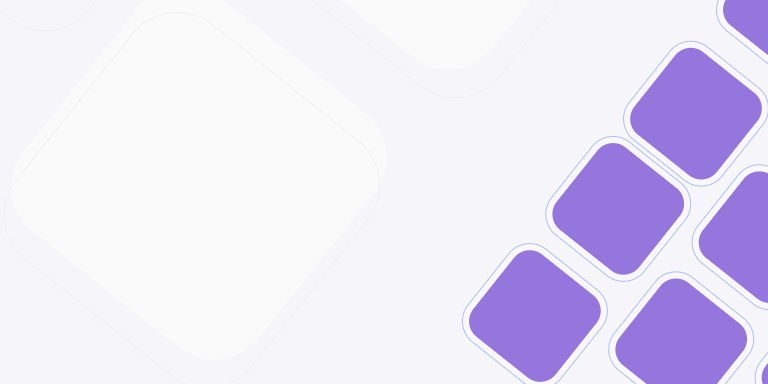
Reproduce this background procedurally as a Shadertoy shader.

```glsl
// Tilted rounded tiles on a pale lilac ground: large white panels with faint
// offset outlines at the left, and a lattice of violet tiles with thin blue
// rims at the right. All shapes share one rounded-square distance function.

#define TILT 0.672         // clockwise turn of every tile, radians
#define ROUNDING 0.38      // corner radius as a share of the half side
#define PANEL_HALF 0.3906  // half side of a white panel, in canvas heights
#define TILE_HALF 0.137    // half side of a violet tile
#define RIM_GAP 0.0172     // distance from a tile to its rim
#define LINE_WIDTH 0.0026  // thickness of outlines and rims

const vec3 GROUND = vec3(0.966, 0.960, 0.975);
const vec3 PANEL = vec3(0.981, 0.981, 0.982);
const vec3 PANEL_LINE = vec3(0.941, 0.938, 0.948);
const vec3 TILE = vec3(0.584, 0.463, 0.867);
const vec3 RIM = vec3(0.68, 0.75, 0.95);
const vec3 RIM_FILL = vec3(0.972, 0.969, 0.982);

// Signed distance to a tilted square with rounded corners.
float tiltedSquare(vec2 p, float halfSide) {
    float c = cos(TILT), s = sin(TILT);
    float radius = ROUNDING * halfSide;
    vec2 q = abs(vec2(c * p.x - s * p.y, s * p.x + c * p.y)) - halfSide + radius;
    return length(max(q, 0.0)) + min(max(q.x, q.y), 0.0) - radius;
}

// Antialiased coverage of the region where the distance is negative.
float coverage(float dist) {
    return clamp(0.5 - dist * iResolution.y, 0.0, 1.0);
}

float lineCoverage(float dist) {
    return coverage(abs(dist) - 0.5 * LINE_WIDTH);
}

// Centre of a violet tile; the upper rows sit slightly off the lattice.
vec2 tileCentre(float row, float column) {
    vec2 centre = vec2(1.393, 0.177) + row * vec2(0.217, 0.279)
                + column * vec2(0.381, -0.0737);
    vec2 shift = vec2(-0.0145, -0.031) + (row - 2.0) * vec2(0.025, 0.005);
    return centre + step(2.0, row) * shift;
}

void mainImage(out vec4 fragColor, in vec2 fragCoord) {
    vec2 p = fragCoord / iResolution.y;
    vec3 color = GROUND;

    // White panels, each with an outline slipped downwards
    vec2 panelCentre = vec2(0.518, 0.552);
    vec2 outlineShift = vec2(-0.018, -0.073);
    for (int i = 0; i < 2; i++) {
        vec2 local = p - panelCentre;
        color = mix(color, PANEL, coverage(tiltedSquare(local, PANEL_HALF)));
        float outline = tiltedSquare(local - outlineShift, PANEL_HALF);
        color = mix(color, PANEL_LINE, lineCoverage(outline));
        panelCentre += vec2(0.610, 0.755);
        outlineShift.x = -outlineShift.x;
    }

    // Lone outline in the upper left corner
    float corner = tiltedSquare(p - vec2(0.078, 1.409), PANEL_HALF);
    color = mix(color, PANEL_LINE, lineCoverage(corner));

    // Violet tiles with pale margins and blue rims
    for (int row = 0; row < 4; row++) {
        for (int column = 0; column < 3; column++) {
            vec2 local = p - tileCentre(float(row), float(column));
            float tile = tiltedSquare(local, TILE_HALF);
            color = mix(color, RIM_FILL, coverage(tile - RIM_GAP));
            color = mix(color, RIM, lineCoverage(tile - RIM_GAP));
            color = mix(color, TILE, coverage(tile));
        }
    }

    fragColor = vec4(color, 1.0);
}
```
